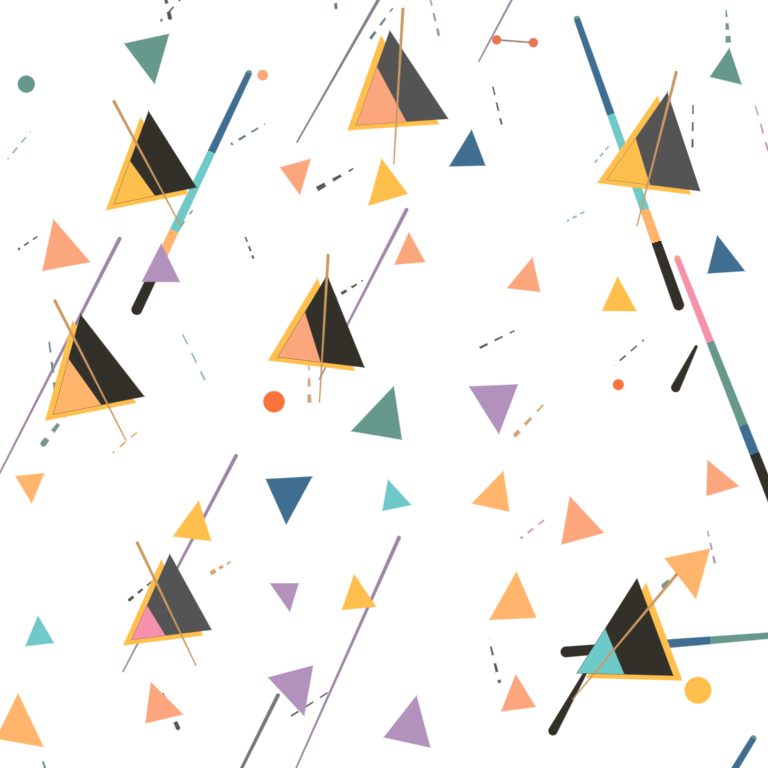
Write a Shadertoy shader that draws this pattern.

```glsl
const vec3 CHARCOAL = vec3(0.20, 0.19, 0.165);
const float BIG_GRID = 3.0;

vec4 hash4(vec2 cell, float seed) {
    float n = dot(cell, vec2(12.99, 78.23)) + seed * 37.7;
    return fract(sin(n + vec4(0.0, 1.7, 3.9, 7.3)) * 43758.5);
}

vec3 accent(float h) {
    vec3 colours[8] = vec3[8](
        vec3(1.00, 0.75, 0.30), vec3(0.44, 0.79, 0.79), vec3(0.96, 0.57, 0.67),
        vec3(0.70, 0.57, 0.74), vec3(0.25, 0.43, 0.57), vec3(0.99, 0.65, 0.49),
        vec3(1.00, 0.71, 0.42), vec3(0.40, 0.60, 0.55));
    return colours[int(fract(h) * 8.0)];
}

mat2 turn(float a) { return mat2(cos(a), sin(a), -sin(a), cos(a)); }

void paint(inout vec3 base, vec3 colour, float d) {
    float edge = 0.6 / iResolution.y + 0.0005;
    base = mix(base, colour, 1.0 - smoothstep(-edge, edge, d));
}

float side(vec2 p, vec2 a, vec2 b) {
    vec2 e = normalize(b - a);
    return dot(p - a, vec2(e.y, -e.x));
}

float triangle(vec2 p, float size, float skew) {
    vec2 a = vec2(-0.75, -0.6) * size, b = vec2(0.8, -0.6) * size, c = vec2(skew, 0.95) * size;
    return max(side(p, a, b), max(side(p, b, c), side(p, c, a)));
}

// Tapered stroke along x; returns distance and position along it
vec2 stroke(vec2 p, float halfLength, float r0, float r1) {
    float x = clamp(p.x, -halfLength, halfLength);
    float h = 0.5 + 0.5 * x / halfLength;
    return vec2(length(p - vec2(x, 0.0)) - mix(r0, r1, h), h);
}

vec2 bigCentre(vec2 cell) {
    return (cell + 0.5 + 0.5 * (hash4(cell, 1.0).xy - 0.5)) / BIG_GRID;
}

// Room left around the large triangles
float clearance(vec2 p) {
    float d = 1.0;
    for (int i = 0; i < 9; i++) {
        vec2 cell = floor(p * BIG_GRID) + vec2(i % 3, i / 3) - 1.0;
        if (hash4(cell, 2.0).x < 0.8) d = min(d, distance(p, bigCentre(cell)));
    }
    return d;
}

// Slivers and broken hairlines
void flecks(inout vec3 col, vec2 uv) {
    for (int i = 0; i < 9; i++) {
        vec2 cell = floor(uv * 12.0) + vec2(i % 3, i / 3) - 1.0;
        vec4 h = hash4(cell, 3.0), k = hash4(cell, 4.0);
        if (h.z > 0.22) continue;
        vec2 p = turn(1.1 + 1.1 * floor(k.x * 2.0) + 0.5 * k.y) * (uv - (cell + h.xy) / 12.0);
        vec2 s = stroke(p, 0.012 + 0.025 * k.z, 0.0008, 0.001 + 0.003 * k.w * k.w);
        float gap = 0.003 * sin(s.y * 16.0 + k.x * 9.0);
        paint(col, mix(CHARCOAL, accent(k.w), 0.6 * step(0.5, h.w)) + 0.15, max(s.x, gap));
    }
}

// Small triangles, dots, beads and dark sticks
void smallShapes(inout vec3 col, vec2 uv) {
    for (int i = 0; i < 9; i++) {
        vec2 cell = floor(uv * 7.0) + vec2(i % 3, i / 3) - 1.0;
        vec4 h = hash4(cell, 5.0), k = hash4(cell, 6.0);
        vec2 centre = (cell + 0.2 + 0.6 * h.xy) / 7.0;
        if (clearance(centre) < 0.105) continue;
        vec2 p = uv - centre;
        vec3 colour = accent(k.x);
        if (h.z < 0.56) {
            float flip = step(0.68, k.y) * 3.14;
            float size = 0.024 + 0.02 * k.z;
            paint(col, colour, triangle(turn(flip + 0.6 * (k.w - 0.5)) * p, size, 0.6 * (h.w - 0.5)));
        } else if (h.z < 0.75) {
            paint(col, k.y < 0.25 ? vec3(0.98, 0.45, 0.23) : colour, length(p) - 0.006 - 0.012 * k.z);
        } else if (h.z < 0.9) {
            vec2 q = turn(1.05 + step(0.6, k.y) * 0.95 + 0.2 * k.z) * p;
            paint(col, CHARCOAL, stroke(q, 0.025 + 0.035 * k.w, 0.002, 0.006).x);
        } else {
            vec2 q = turn(0.4 * (k.w - 0.5)) * p;
            paint(col, vec3(0.6, 0.48, 0.42), stroke(q, 0.024, 0.001, 0.001).x);
            paint(col, vec3(0.9, 0.46, 0.32), length(abs(q) - vec2(0.024, 0.0)) - 0.006);
        }
    }
}

// Long leaning lines, some banded in colour
void longStrokes(inout vec3 col, vec2 uv) {
    for (int i = 0; i < 9; i++) {
        vec2 cell = floor(uv * BIG_GRID) + vec2(i % 3, i / 3) - 1.0;
        vec4 h = hash4(cell, 7.0), k = hash4(cell, 8.0);
        float angle = k.x < 0.15 ? 0.08 : (k.x < 0.6 ? 1.08 : 1.95) + 0.15 * (k.y - 0.5);
        vec2 p = turn(-angle) * (uv - bigCentre(cell) - 0.16 * (h.xy - 0.5));
        bool banded = k.z < 0.45;
        vec2 s = stroke(p, 0.1 + 0.1 * h.z, banded ? 0.007 : 0.001, banded ? 0.004 : 0.0025);
        vec3 bands = s.y < 0.22 ? CHARCOAL : accent(k.w + floor(s.y * 3.0) * 0.375);
        paint(col, banded ? bands : mix(vec3(0.47), accent(0.4), k.w), s.x);
    }
}

// Dark triangles with a coloured facet and an offset backing
void bigTriangles(inout vec3 col, vec2 uv) {
    for (int i = 0; i < 9; i++) {
        vec2 cell = floor(uv * BIG_GRID) + vec2(i % 3, i / 3) - 1.0;
        vec4 h = hash4(cell, 9.0), k = hash4(cell, 10.0);
        if (hash4(cell, 2.0).x > 0.8) continue;
        vec2 p = turn(0.5 * (h.x - 0.5)) * (uv - bigCentre(cell));
        float size = 0.066 + 0.016 * h.y, skew = 0.5 * (h.z - 0.5);
        float body = triangle(p, size, skew);
        vec2 shift = vec2(k.x < 0.5 ? -0.012 : 0.012, -0.006);
        paint(col, accent(k.y * 0.12), triangle(p - shift, size, skew));
        paint(col, mix(CHARCOAL, vec3(0.33), step(0.7, k.z)), body);
        float facet = dot(p, normalize(vec2(1.0, 0.45))) + size * (0.1 + 0.3 * h.w);
        paint(col, accent(k.w), max(body, facet));
        vec2 q = turn(-1.9 + k.x) * p;
        paint(col, vec3(0.80, 0.60, 0.38), stroke(q, size * 1.3, 0.0008, 0.002).x);
    }
}

void mainImage(out vec4 fragColor, in vec2 fragCoord) {
    vec2 uv = fragCoord / iResolution.y;
    vec3 col = vec3(1.0);
    flecks(col, uv);
    longStrokes(col, uv);
    smallShapes(col, uv);
    bigTriangles(col, uv);
    fragColor = vec4(col, 1.0);
}
```
